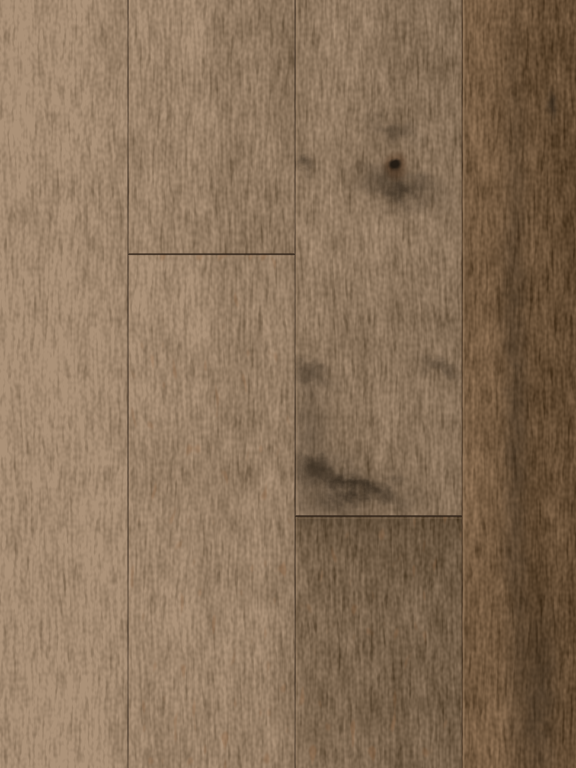
Give the GLSL for this texture, as a Shadertoy shader.

```glsl
// Four columns of brown stained maple floorboards with grain, dark smears and a knot.

// Layout, in units of the canvas height
const float BOARD_WIDTH = 0.2175;
const float FIRST_EDGE = -0.0508;   // left edge of column 0
const float JOINT_START = 1.010;    // end joint height in column 0
const float JOINT_STEP = 0.341;     // drop of the joint per column
const float SEAM_HALF = 0.0005;
const vec2 KNOT = vec2(0.516, 0.783);
const float KNOT_RADIUS = 0.0095;

// Colours
const vec3 WOOD_DARK = vec3(0.32, 0.25, 0.17);
const vec3 WOOD_LIGHT = vec3(0.65, 0.55, 0.45);
const vec3 STAIN_COLOR = vec3(0.19, 0.15, 0.105);
const vec3 SEAM_COLOR = vec3(0.19, 0.14, 0.10);
const vec3 BEVEL_COLOR = vec3(0.66, 0.55, 0.43);
const vec3 RUST_COLOR = vec3(0.55, 0.37, 0.23);

// Finish
const float GRAIN_DEPTH = 0.30;
const float PORE_DEPTH = 0.20;
const float MOTTLE_DEPTH = 0.24;
const float BLOTCH_DEPTH = 0.28;

// Mineral stains: centre, radii; with their strengths
const int STAINS = 12;
const vec4 STAIN[STAINS] = vec4[](
    vec4(0.524, 0.757, 0.046, 0.020), vec4(0.516, 0.832, 0.028, 0.013),
    vec4(0.394, 0.783, 0.014, 0.010), vec4(0.460, 0.366, 0.060, 0.016),
    vec4(0.408, 0.394, 0.022, 0.015), vec4(0.400, 0.512, 0.030, 0.014),
    vec4(0.400, 0.450, 0.025, 0.050), vec4(0.580, 0.522, 0.024, 0.009),
    vec4(0.719, 0.859, 0.005, 0.020), vec4(0.672, 0.450, 0.014, 0.400),
    vec4(0.703, 0.090, 0.022, 0.110), vec4(0.415, 0.365, 0.070, 0.045));
const float STRENGTH[STAINS] = float[](
    0.62, 0.34, 0.45, 0.85, 0.55, 0.42, 0.32, 0.36, 0.65, 0.36, 0.42, 0.38);

vec2 hashGradient(vec2 cell) {
    vec3 h = fract(cell.xyx * vec3(0.1031, 0.1030, 0.0973));
    h += dot(h, h.yzx + 33.33);
    float angle = 6.2832 * fract((h.x + h.y) * h.z);
    return vec2(cos(angle), sin(angle));
}

// Gradient noise, about -0.7 to 0.7
float noise(vec2 p) {
    vec2 i = floor(p), f = p - i;
    vec2 u = f * f * f * (f * (f * 6.0 - 15.0) + 10.0);
    vec2 e = vec2(0.0, 1.0);
    float a = dot(hashGradient(i), f);
    float b = dot(hashGradient(i + e.yx), f - e.yx);
    float c = dot(hashGradient(i + e.xy), f - e.xy);
    float d = dot(hashGradient(i + e.yy), f - e.yy);
    return mix(mix(a, b, u.x), mix(c, d, u.x), u.y);
}

float fbm(vec2 p) {
    float sum = 0.0, amp = 0.6;
    for (int k = 0; k < 4; k++) {
        sum += amp * noise(p);
        p = p * 2.03 + 17.3;
        amp *= 0.55;
    }
    return sum;
}

float columnOf(float x) { return floor((x - FIRST_EDGE) / BOARD_WIDTH); }

float line(float dist, float halfWidth, float pixel) {
    return 1.0 - smoothstep(halfWidth - 0.5 * pixel, halfWidth + pixel, abs(dist));
}

void mainImage(out vec4 fragColor, in vec2 fragCoord) {
    float pixel = 1.0 / iResolution.y;
    vec2 p = fragCoord * pixel;

    // Board under this point
    float column = columnOf(p.x);
    float joint = JOINT_START - JOINT_STEP * column;
    float lower = step(p.y, joint);
    vec2 q = p + vec2(3.7, 5.3) * (column + 4.0 * lower + 2.0);

    // Board tone, darkening towards the right
    float tone = 1.02 - 0.5 * smoothstep(-0.05, 0.80, p.x);
    float last = step(2.5, column);
    tone -= last * (0.16 + 0.20 * smoothstep(0.62, 0.72, p.x));
    float shaded = lower * step(1.5, column) * (1.0 - last);
    tone -= shaded * (0.17 + 0.26 * exp(-11.0 * abs(joint - p.y)));
    tone -= 0.07 * (1.0 - lower) * step(0.5, column) * step(column, 1.5);

    // Blotches, cloudy mottling, long bands, fine grain and short pores
    float wave = 0.006 * noise(q * vec2(9.0, 5.0));
    vec2 g = vec2(q.x + wave, q.y);
    float uneven = 0.6 + 0.2 * min(column, 2.0);
    tone += uneven * BLOTCH_DEPTH * fbm(q * vec2(9.0, 5.0));
    tone += uneven * MOTTLE_DEPTH * fbm(q * vec2(38.0, 22.0) + 5.0);
    tone += 0.14 * noise(g * vec2(30.0, 2.0));
    tone += GRAIN_DEPTH * noise(g * vec2(235.0, 26.0));
    tone += 0.24 * noise(q * vec2(240.0, 150.0));
    float pores = noise(g * vec2(185.0, 30.0) + 40.0);
    tone -= PORE_DEPTH * smoothstep(0.12, 0.5, pores);
    vec3 color = mix(WOOD_DARK, WOOD_LIGHT, clamp(tone, -0.35, 1.08));
    color *= mix(vec3(1.0), vec3(1.03, 0.98, 0.92), last);

    // Rusty flecks
    float rust = smoothstep(0.34, 0.55, noise(g * vec2(75.0, 32.0)));
    color = mix(color, RUST_COLOR, 0.3 * rust * lower * step(0.5, column));

    // Feathered stains, each kept inside its own column
    vec2 warp = vec2(0.010, 0.034) * vec2(fbm(p * 30.0), fbm(p * vec2(26.0, 34.0) + 9.0));
    warp.x += 0.014 * noise(p * vec2(3.0, 4.0));
    float mottled = 0.95 + 0.6 * fbm(p * vec2(70.0, 50.0));
    for (int k = 0; k < STAINS; k++) {
        vec2 d = p + warp - STAIN[k].xy;
        d.y += 0.22 * d.x;
        d /= STAIN[k].zw;
        float inside = step(abs(columnOf(STAIN[k].x) - column), 0.5);
        float cover = clamp(STRENGTH[k] * mottled * exp(-dot(d, d)), 0.0, 0.95);
        color = mix(color, STAIN_COLOR, inside * cover);
    }

    // Knot: warm ring around a dark core
    float r = length((p - KNOT) * vec2(1.0, 0.9) + 0.3 * warp) / KNOT_RADIUS;
    color = mix(color, RUST_COLOR * 0.62, 0.5 * (1.0 - smoothstep(0.8, 2.2, r)));
    color = mix(color, STAIN_COLOR * 0.6, 0.9 * (1.0 - smoothstep(0.4, 1.1, r)));

    // Seams: dark gap and a worn light bevel that grows to the right
    float edge = floor((p.x - FIRST_EDGE) / BOARD_WIDTH + 0.5);
    float side = p.x - FIRST_EDGE - BOARD_WIDTH * edge;
    float end = p.y - joint;
    float wear = 0.8 + 0.5 * noise(vec2(7.3 * edge, p.y * 14.0));
    float bevel = line(side - 0.0022, SEAM_HALF, pixel) * (0.15 + 0.2 * edge);
    bevel = max(bevel, 0.3 * line(end + 0.003, SEAM_HALF, pixel));
    color = mix(color, BEVEL_COLOR, 0.7 * wear * bevel);
    float gap = line(side, SEAM_HALF, pixel) * wear * (1.05 - 0.12 * edge);
    gap = max(gap, line(end, 1.6 * SEAM_HALF, pixel));
    color = mix(color, SEAM_COLOR, 0.85 * min(gap, 1.0));

    fragColor = vec4(clamp(color, 0.0, 1.0), 1.0);
}
```
